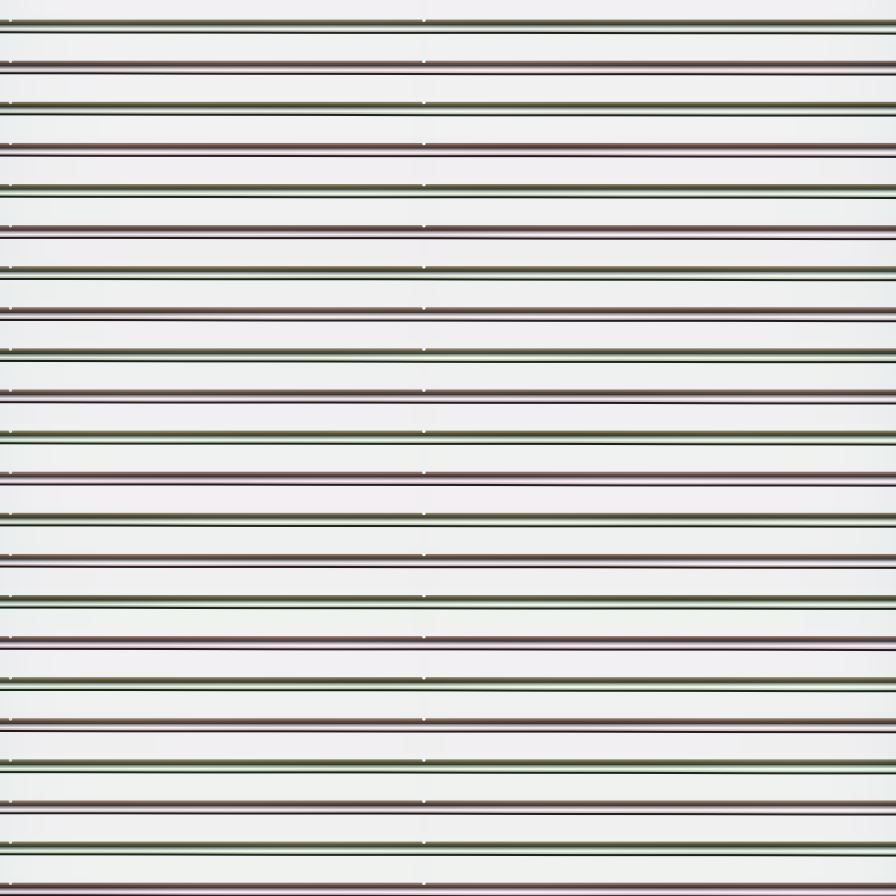
Reproduce this texture procedurally as a WebGL 1 fragment shader.

```glsl
precision highp float;

uniform vec2 u_resolution;

// Layout, in canvas units measured from the top edge
const float PERIOD = 0.04587;
const float FIRST_RIB = 0.0219;
const float SAG = 0.0014;
const float RIVET_RADIUS = 0.0019;
const float RIVET_LEFT = 0.0117;
const float RIVET_MIDDLE = 0.4731;

// Rib profile, in fractions of a period below the top of the rib
const float LEAD = 0.15;
const float EDGE_BLUR = 0.022;
const float SHADE_START = 0.055;
const float GROOVE_START = 0.105;
const float BEAD_START = 0.138;
const float SHEEN_START = 0.172;
const float GLINT_START = 0.208;
const float ROLL_START = 0.258;
const float SLOT_START = 0.298;
const float PANEL_START = 0.348;

const vec3 PANEL = vec3(0.943, 0.943, 0.943);
const vec3 BROWN = vec3(0.53, 0.45, 0.36);
const vec3 SHADE = vec3(0.33, 0.30, 0.255);
const vec3 GROOVE = vec3(0.24, 0.23, 0.20);
const vec3 STEEL = vec3(0.52, 0.54, 0.55);
const vec3 SHEEN = vec3(0.77, 0.75, 0.72);
const vec3 GLINT = vec3(0.94, 0.94, 0.93);
const vec3 SLOT = vec3(0.13, 0.13, 0.12);
const vec3 GREEN_TINT = vec3(-0.012, 0.010, -0.008);
const vec3 PINK_TINT = vec3(0.010, -0.010, 0.010);

float hash(float n) {
  return fract(sin(n * 12.9898) * 43758.5);
}

// Box-filtered step
float edge(float v, float start, float width) {
  return clamp((v - start) / width + 0.5, 0.0, 1.0);
}

// Slow variation along a rib
float drift(float x, float row) {
  float phase = 6.2832 * hash(row + 3.7);
  return 0.6 * sin(x * 7.0 + phase) + 0.4 * sin(x * 19.0 - 2.0 * phase);
}

vec3 ribColor(float v, float width, float sag) {
  vec3 color = mix(PANEL, BROWN, edge(v, 0.0, width));
  color = mix(color, SHADE, edge(v, SHADE_START, width));
  color = mix(color, GROOVE, edge(v, GROOVE_START, width));
  color = mix(color, STEEL, edge(v, BEAD_START, width));
  color = mix(color, SHEEN, edge(v, SHEEN_START, width));
  color = mix(color, GLINT, edge(v, GLINT_START, width));
  color = mix(color, SHEEN, edge(v, ROLL_START + sag, width));
  color = mix(color, SLOT, edge(v, SLOT_START + sag, width));
  return mix(color, PANEL, edge(v, PANEL_START + sag, width));
}

float rivet(vec2 offset, float pixel) {
  return 1.0 - edge(length(offset), RIVET_RADIUS, max(pixel, 0.0008));
}

void main() {
  vec2 uv = gl_FragCoord.xy / u_resolution;
  float pixel = 1.0 / u_resolution.y;

  // Row index and position within the row
  float cell = (1.0 - uv.y - FIRST_RIB) / PERIOD + LEAD;
  float row = floor(cell);
  float v = fract(cell) - LEAD;

  // Lower lip drops slightly towards the right
  float along = drift(uv.x, row);
  float sag = SAG / PERIOD * (uv.x - 0.5) + 0.004 * along;
  vec3 color = ribColor(v, max(EDGE_BLUR, pixel / PERIOD), sag);

  // Alternating tint, stronger on the ribs than on the panels
  float onPanel = edge(v, PANEL_START, 0.05) + 1.0 - edge(v, 0.0, 0.05);
  vec3 tint = mix(GREEN_TINT, PINK_TINT, mod(row, 2.0));
  color += tint * (0.6 + 0.8 * hash(row)) * mix(1.6, 0.3, onPanel);
  color += 0.02 * along * (1.0 - onPanel);

  // Panel shading, faint seam and cool sides
  float seamOffset = (uv.x - RIVET_MIDDLE) / 0.012;
  float seam = exp(-seamOffset * seamOffset);
  float side = pow(abs(uv.x * 2.0 - 1.0), 12.0);
  color += onPanel * (0.008 * (hash(row + 9.1) - 0.5) - 0.004 * seam);
  color -= side * vec3(0.025, 0.014, 0.010);

  // Bright rivets on the top lip of each rib
  float aspect = u_resolution.x / u_resolution.y;
  float lift = (v - 0.015) * PERIOD;
  float dots = rivet(vec2((uv.x - RIVET_MIDDLE) * aspect, lift), pixel);
  dots = max(dots, 0.75 * rivet(vec2((uv.x - RIVET_LEFT) * aspect, lift), pixel));
  color = mix(color, vec3(0.97), dots);

  gl_FragColor = vec4(clamp(color, 0.0, 1.0), 1.0);
}
```
